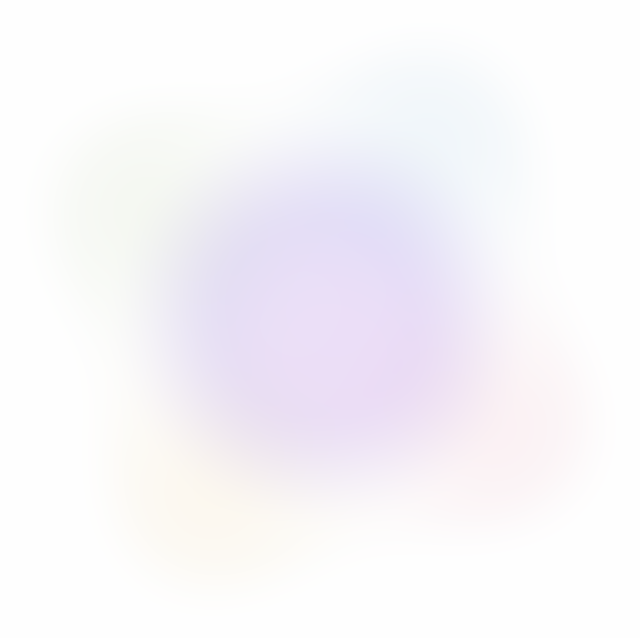
This background is drawn by a Shadertoy shader. Its source:

```glsl
// Soft violet glow on white, ringed by four pale tints in a lobed halo.

#define PAPER        vec3(0.997)
#define VIOLET_INK   vec3(0.088, 0.115, 0.020)
#define ROSE_LIFT    vec3(0.020, 0.000, 0.002)
#define CORE_INNER   0.13
#define CORE_OUTER   0.345
#define TINT_ORBIT   0.32
#define TINT_SPREAD  0.125
#define LOBE_ANGLE   1.012
#define HALO_RADIUS  0.475
#define HALO_WAVE    0.060
#define HALO_INK     0.004

const float QUARTER_TURN = 1.5707963;

// Light absorbed by each tint, counter-clockwise from the upper right.
const vec3 TINT_INK[4] = vec3[4](
    vec3(0.050, 0.028, 0.014),   // blue
    vec3(0.033, 0.022, 0.046),   // green
    vec3(0.006, 0.022, 0.055),   // apricot
    vec3(0.010, 0.048, 0.038)    // pink
);

float softDisc(float dist, float inner, float outer) {
    return 1.0 - smoothstep(inner, outer, dist);
}

float bell(vec2 offset, float spread) {
    return exp(-dot(offset, offset) / (2.0 * spread * spread));
}

// Approximate signed distance to the four-lobed outline.
float lobedOutline(vec2 p) {
    float angle = atan(p.y, p.x);
    return length(p) - HALO_RADIUS - HALO_WAVE * cos(4.0 * (angle - LOBE_ANGLE));
}

void mainImage(out vec4 fragColor, in vec2 fragCoord) {
    vec2 p = (fragCoord - 0.5 * iResolution.xy) / iResolution.y;
    float outline = lobedOutline(p);

    // Faint halo fading in from the outline.
    vec3 ink = vec3(HALO_INK * softDisc(outline, -0.10, 0.01));

    // Violet body with a rosier heart.
    ink += VIOLET_INK * softDisc(length(p), CORE_INNER, CORE_OUTER);
    ink -= ROSE_LIFT * softDisc(length(p - vec2(0.03, -0.04)), 0.05, 0.24);

    // Four tints on a ring, kept inside the outline.
    float inside = softDisc(outline, -0.12, 0.01);
    for (int i = 0; i < 4; i++) {
        float angle = LOBE_ANGLE + float(i) * QUARTER_TURN;
        vec2 center = TINT_ORBIT * vec2(cos(angle), sin(angle));
        ink += TINT_INK[i] * bell(p - center, TINT_SPREAD) * inside;
    }

    fragColor = vec4(PAPER - ink, 1.0);
}
```
